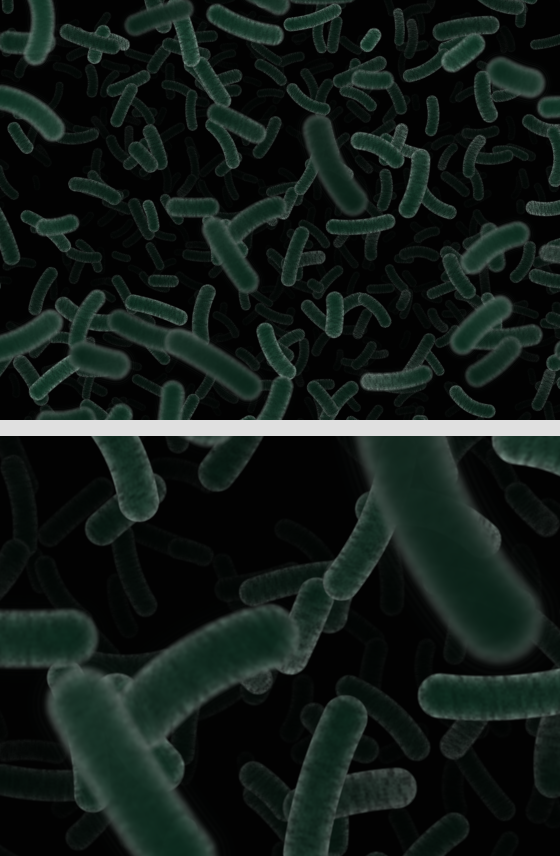
Top, the full canvas; bottom, a detail of the centre.
A WebGL 1 fragment shader for this pattern:

```glsl
precision highp float;
// Dark green rod-shaped bacteria drifting at many depths over black.
uniform vec2 u_resolution;

float hash(vec2 p) {
  return fract(sin(dot(p, vec2(127.1, 311.7))) * 43758.5453);
}

float noise(vec2 p) {
  vec2 i = floor(p), f = fract(p);
  f = f * f * (3.0 - 2.0 * f);
  return mix(mix(hash(i), hash(i + vec2(1.0, 0.0)), f.x),
             mix(hash(i + vec2(0.0, 1.0)), hash(i + 1.0), f.x), f.y);
}

mat2 rotation(float a) {
  float c = cos(a), s = sin(a);
  return mat2(c, s, -s, c);
}

// Nearest position along a parabolic spine, then the offset from it.
vec3 spineOffset(vec2 q, float halfLength, float bend) {
  float x = clamp(q.x, -halfLength, halfLength);
  for (int k = 0; k < 2; k++) {
    vec2 tangent = vec2(1.0, 2.0 * bend * x);
    x += dot(q - vec2(x, bend * x * x), tangent) / dot(tangent, tangent);
    x = clamp(x, -halfLength, halfLength);
  }
  return vec3(x, q - vec2(x, bend * x * x));
}

// Colour and opacity of one rod; q is in cell units, depth runs far 0 to near 1.
vec4 rod(vec2 q, vec2 id, float depth, float blur) {
  float halfLength = mix(0.07, 0.34, sqrt(hash(id + 1.3)));
  float radius = mix(0.085, 0.115, hash(id + 2.7));
  float bend = (hash(id + 4.1) - 0.5) * 1.7;
  vec3 s = spineOffset(q, halfLength, bend);
  float t = length(s.yz) / radius;
  if (t > 1.8) return vec4(0.0);

  // Wrinkled skin: short ridges running across the rod
  vec2 skin = vec2(s.x + s.y, s.z) / radius;
  float ridges = noise(skin * vec2(5.5, 2.2) + id * 17.0);
  float grain = noise(skin * 8.0 + id * 31.0);
  float detail = mix(1.0, 0.5 + 0.65 * ridges + 0.35 * grain,
                     1.0 - 0.75 * smoothstep(0.65, 1.0, depth));

  // Green core, pale rim, one end paler than the other
  float rim = pow(min(t, 1.0), 3.2);
  float pale = step(0.88, hash(id + 6.9));
  float sheen = 0.14 * (0.5 + 0.5 * s.x / halfLength) + 0.4 * pale * (0.5 + 0.5 * s.x / halfLength);
  vec3 core = vec3(0.04, 0.17, 0.115) * (0.7 + 0.3 * detail);
  vec3 edge = vec3(0.43, 0.49, 0.465) * detail;
  vec3 color = mix(core, edge, clamp(0.04 + 0.85 * rim + sheen, 0.0, 1.0));
  color *= mix(0.7, 1.15, hash(id + 8.2));

  // Soft outline, with faint rippled echoes around the nearest rods
  float soft = blur / radius;
  float alpha = 1.0 - smoothstep(1.0 - soft, 1.0 + soft, t);
  float echo = smoothstep(0.7, 1.0, depth) * smoothstep(1.7, 0.95, t);
  echo *= (0.12 + 0.25 * pale) * (0.7 + 0.3 * sin(t * 45.0));
  return vec4(color, max(alpha * 0.96, echo));
}

void main() {
  vec2 p = (gl_FragCoord.xy - 0.5 * u_resolution) / u_resolution.y;
  vec3 color = vec3(0.006, 0.009, 0.008);

  // Layers from far to near, each a turned grid of scattered rods
  for (int i = 0; i < 11; i++) {
    float layer = float(i);
    float depth = layer / 10.0;
    float cell = 0.075 * pow(4.0, depth);
    float light = 0.1 + 0.9 * smoothstep(0.0, 0.8, depth);
    float blur = 0.8 / u_resolution.y + 0.001 * (1.0 - depth)
               + 0.007 * smoothstep(0.65, 1.0, depth);
    vec2 g = rotation(layer * 1.7 + 0.4) * p / cell + layer * 13.7;
    vec2 base = floor(g);

    for (int y = -1; y <= 1; y++) {
      for (int x = -1; x <= 1; x++) {
        vec2 id = base + vec2(float(x), float(y));
        vec2 seed = id + layer * 5.31;
        vec2 center = id + 0.2 + 0.6 * vec2(hash(seed + 11.5), hash(seed + 23.9));

        // Far rods gather toward the middle, near ones are sparse
        float away = length(center - layer * 13.7) * cell;
        float keep = mix(0.9, 0.33, depth);
        keep *= 1.0 - 0.6 * (1.0 - depth) * smoothstep(0.3, 0.75, away);
        if (hash(seed + 37.1) > keep) continue;

        vec2 q = rotation(6.2832 * hash(seed + 51.7)) * (g - center);
        vec4 r = rod(q, seed, depth, blur / cell);
        color = mix(color, r.rgb * light, r.a);
      }
    }
  }
  gl_FragColor = vec4(color, 1.0);
}
```
